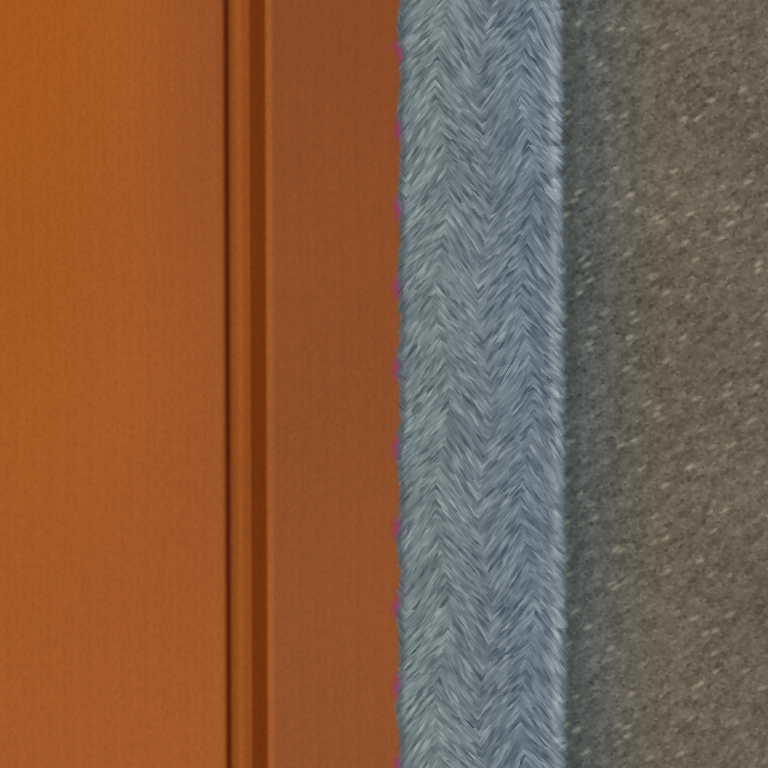
Give the GLSL for this texture, as a WebGL 1 fragment shader.

```glsl
precision highp float;
// Grooved orange wood panel beside a blue-grey woven strip and a speckled brown carpet.
uniform vec2 u_resolution;

float hash(vec2 p) {
  p = fract(p * vec2(0.1031, 0.1137));
  p += dot(p, p.yx + 33.33);
  return fract((p.x + p.y) * p.x * 17.0);
}

// Cellular noise: x = distance to the nearest seed, y = random value of its cell.
vec2 cellular(vec2 p) {
  vec2 base = floor(p);
  vec2 nearest = vec2(9.0, 0.0);
  for (int j = -1; j <= 1; j++) {
    for (int i = -1; i <= 1; i++) {
      vec2 cell = base + vec2(float(i), float(j));
      vec2 seed = cell + vec2(hash(cell + 11.0), hash(cell + 57.0));
      float d = length(p - seed);
      if (d < nearest.x) nearest = vec2(d, hash(cell + 91.0));
    }
  }
  return nearest;
}

// Signed flecks, fading from the centre of each cell.
float flecks(vec2 p) {
  vec2 c = cellular(p);
  return (c.y - 0.5) * (1.0 - smoothstep(0.1, 0.9, c.x));
}

// Slow cloudy variation from layered sines.
float clouds(vec2 p) {
  return (sin(p.x * 5.0 + 2.0 * sin(p.y * 3.0)) + sin(p.y * 7.0 + 1.7 * sin(p.x * 4.0 + 1.0))) * 0.5;
}

// Soft vertical line.
float line(float x, float center, float width) {
  float d = (x - center) / width;
  return exp(-d * d);
}

float band(float x, float left, float right, float blur) {
  return smoothstep(left - blur, left + blur, x) * (1.0 - smoothstep(right - blur, right + blur, x));
}

vec3 wood(vec2 uv) {
  float x = uv.x + 0.004 * (uv.y - 0.5);
  vec3 panel = mix(vec3(0.64, 0.35, 0.165), vec3(0.65, 0.345, 0.11), uv.y * (1.0 - smoothstep(0.0, 0.3, x)));
  panel *= 1.0 - 0.09 * smoothstep(0.15, 0.29, x) * uv.y;
  vec3 side = mix(vec3(0.575, 0.325, 0.17), vec3(0.545, 0.295, 0.155), uv.y);
  vec3 color = mix(panel, side, smoothstep(0.348, 0.358, x));

  // Moulding: thin dark seam, raised bead, wide groove and lit lip.
  color = mix(color, vec3(0.56, 0.29, 0.11), band(x, 0.301, 0.325, 0.003));
  color = mix(color, vec3(0.64, 0.36, 0.17), 0.6 * line(x, 0.313, 0.005));
  color = mix(color, vec3(0.45, 0.20, 0.05), band(x, 0.326, 0.347, 0.003));
  color = mix(color, vec3(0.63, 0.36, 0.18), 0.7 * line(x, 0.352, 0.004));
  color = mix(color, vec3(0.30, 0.11, 0.03), 0.92 * line(x, 0.2965, 0.0045));

  // Vertical grain and fine mottling.
  float grain = sin(x * 420.0 + sin(uv.y * 9.0)) * sin(x * 173.0);
  float mottling = flecks(uv * vec2(230.0, 170.0));
  return color * (1.0 + 0.012 * grain + 0.07 * mottling + 0.012 * clouds(uv * 2.0));
}

vec3 weave(vec2 uv) {
  vec3 color = mix(vec3(0.445, 0.49, 0.495), vec3(0.415, 0.465, 0.505), smoothstep(0.56, 0.68, uv.x));
  color *= 1.0 + 0.025 * clouds(uv * vec2(5.0, 3.0));
  // Slanted yarns change direction from column to column.
  float zigzag = abs(fract((uv.x - 0.52) * 9.0 + 0.08 * sin(uv.y * 23.0)) - 0.5) / 9.0;
  float lean = uv.y + zigzag * 1.1;
  float yarn = flecks(vec2(uv.x * 65.0, lean * 145.0));
  float fiber = flecks(vec2(uv.x * 130.0, lean * 230.0) + 31.0);
  return color + vec3(1.0, 0.98, 0.92) * (0.22 * yarn + 0.14 * fiber);
}

vec3 carpet(vec2 uv) {
  vec3 color = mix(vec3(0.335, 0.355, 0.345), vec3(0.405, 0.375, 0.32), smoothstep(0.74, 0.87, uv.x));
  color *= 1.0 + 0.03 * clouds(uv * 3.0);
  float tuft = flecks(vec2(uv.x * 75.0, (uv.y - uv.x * 0.5) * 110.0));
  float fine = flecks(uv * vec2(190.0, 210.0) + 17.0);
  vec2 speck = cellular(vec2(uv.x * 42.0, (uv.y - uv.x * 0.4) * 75.0) + 5.0);
  float glint = step(0.84, speck.y) * (1.0 - smoothstep(0.05, 0.4, speck.x));
  return color + 0.10 * tuft + 0.10 * fine + vec3(0.13, 0.12, 0.10) * glint;
}

void main() {
  vec2 uv = gl_FragCoord.xy / u_resolution;
  float fray = flecks(vec2(uv.x * 30.0, uv.y * 95.0));
  float stripLeft = 0.518 + 0.002 * uv.y + 0.002 * sin(uv.y * 57.0) + 0.004 * fray;
  float stripRight = 0.736 - 0.005 * uv.y + 0.006 * fray;

  vec3 color = mix(wood(uv), weave(uv), smoothstep(-0.004, 0.004, uv.x - stripLeft));
  color = mix(color, carpet(uv), smoothstep(-0.004, 0.005, uv.x - stripRight));

  // Shaded left seam with evenly spaced magenta stitches.
  color = mix(color, vec3(0.25, 0.27, 0.31), 0.5 * line(uv.x, stripLeft + 0.004, 0.005));
  float stitch = (fract((uv.y - 0.21) / 0.1035 + 0.5) - 0.5) * 0.1035;
  color = mix(color, vec3(0.58, 0.22, 0.42), 0.75 * line(uv.x, stripLeft - 0.002, 0.005) * line(stitch, 0.0, 0.013));

  // Pale fringe on the right and the shadow it casts on the carpet.
  color += vec3(0.13, 0.12, 0.10) * (0.75 + 0.9 * fray) * line(uv.x, stripRight - 0.011, 0.007);
  color *= 1.0 - 0.12 * line(uv.x, stripRight + 0.011, 0.010);
  gl_FragColor = vec4(clamp(color, 0.0, 1.0), 1.0);
}
```
